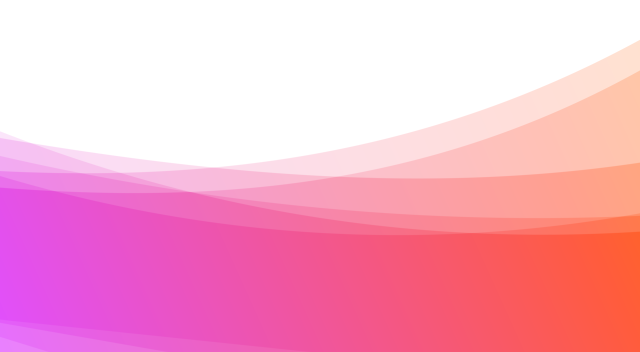
A Shadertoy shader for this background:

```glsl
// Overlapping translucent ribbons sweep across a white ground, violet to orange.
// Each ribbon edge is a cubic in x; the ribbons add up their ink coverage,
// which then blends white into one shared slanted gradient.

// Cubic through four heights placed at x = 0, 1/3, 2/3 and 1
float curve(vec4 h, float x) {
    float s = 3.0 * x;
    vec3 d1 = h.yzw - h.xyz;
    vec2 d2 = d1.yz - d1.xy;
    return h.x + s * (d1.x + (s - 1.0) * (d2.x / 2.0 + (s - 2.0) * (d2.y - d2.x) / 6.0));
}

// Soft coverage of the area below a given height
float below(float height, float y) {
    float soft = 0.75 / iResolution.y;
    return 1.0 - smoothstep(-soft, soft, y - height);
}

// Violet to coral along a slanted axis, warming to orange at the upper right
vec3 inkColor(vec2 p) {
    float t = p.x + 0.248 * p.y;
    vec3 ink = mix(vec3(0.88, 0.31, 1.0), vec3(1.0, 0.36, 0.24), min(t, 1.0));
    return mix(ink, vec3(1.0, 0.42, 0.08), clamp((t - 1.0) / 0.22, 0.0, 1.0));
}

void mainImage(out vec4 fragColor, in vec2 fragCoord) {
    vec2 p = fragCoord / iResolution.xy;

    // Upper edges: two rising sweeps, then four sagging ones
    float ink = 0.20 * below(curve(vec4(0.514, 0.524, 0.637, 0.887), p.x), p.y);
    ink += 0.18 * below(curve(vec4(0.467, 0.458, 0.554, 0.800), p.x), p.y);
    ink += 0.20 * below(curve(vec4(0.608, 0.524, 0.493, 0.538), p.x), p.y);
    ink += 0.14 * below(curve(vec4(0.557, 0.445, 0.388, 0.387), p.x), p.y);
    ink += 0.15 * below(curve(vec4(0.627, 0.439, 0.346, 0.342), p.x), p.y);
    ink += 0.13 * below(curve(vec4(0.500, 0.368, 0.333, 0.394), p.x), p.y);

    // Lower edges: ribbons end in the bottom left corner
    ink -= 0.08 * below(0.092 - 0.190 * p.x, p.y);
    ink -= 0.10 * below(0.083 - 0.317 * p.x, p.y);
    ink -= 0.10 * below(0.043 - 0.563 * p.x, p.y);

    fragColor = vec4(mix(vec3(1.0), inkColor(p), clamp(ink, 0.0, 1.0)), 1.0);
}
```
